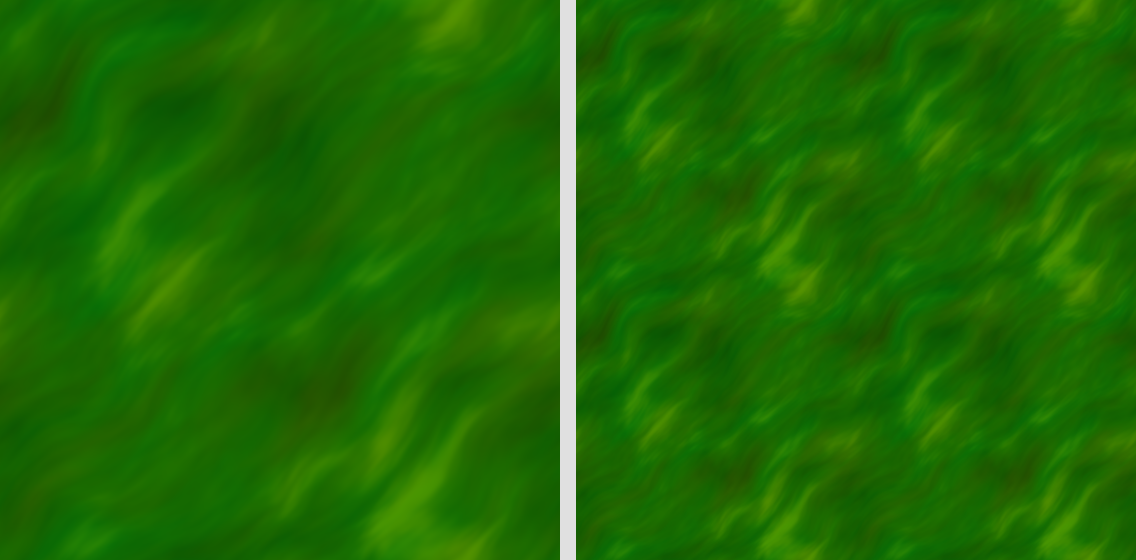
Left: one tile. Right: repeated 2 by 2.
Write a Shadertoy shader that draws this texture.

```glsl
vec2 latticeGradient(vec2 cell, float seed) {
    vec3 h = fract(vec3(cell.xyx + seed * 7.31) * vec3(0.1031, 0.1030, 0.0973));
    h += dot(h, h.yzx + 33.33);
    float angle = 6.28318 * fract((h.x + h.y) * h.z);
    return vec2(cos(angle), sin(angle));
}

// Gradient noise that wraps after a whole number of cells
float wrappedNoise(vec2 p, vec2 period, float seed) {
    vec2 cell = floor(p);
    vec2 f = p - cell;
    vec2 s = f * f * f * (f * (f * 6.0 - 15.0) + 10.0);
    float corner[4];
    for (int k = 0; k < 4; k++) {
        vec2 offset = vec2(k & 1, k >> 1);
        corner[k] = dot(latticeGradient(mod(cell + offset, period), seed), f - offset);
    }
    return mix(mix(corner[0], corner[1], s.x), mix(corner[2], corner[3], s.x), s.y);
}

// Layers of noise stretched along the rising diagonal
float streaks(vec2 uv, vec2 period, float seed) {
    vec2 diagonal = vec2(uv.x - uv.y, uv.x + uv.y);
    float sum = 0.0;
    float weight = 1.0;
    for (int octave = 0; octave < 4; octave++) {
        sum += weight * wrappedNoise(diagonal * period, period, seed + float(octave));
        period *= 2.0;
        weight *= 0.48;
    }
    return sum;
}

void mainImage(out vec4 fragColor, in vec2 fragCoord) {
    vec2 uv = fragCoord / iResolution.xy;

    // Bend the strokes slightly with two scales of swirl
    vec2 bent = uv;
    bent += 0.05 * vec2(wrappedNoise(uv * 3.0, vec2(3.0), 11.0),
                        wrappedNoise(uv * 3.0, vec2(3.0), 12.0));
    bent += 0.024 * vec2(wrappedNoise(bent * 7.0, vec2(7.0), 13.0),
                         wrappedNoise(bent * 7.0, vec2(7.0), 14.0));

    // Light and dark strokes, with a separate drift from cool green to olive
    float broad = wrappedNoise(uv * 2.0, vec2(2.0), 21.0);
    float tone = 1.1 * streaks(bent, vec2(6.0, 2.0), 31.0) + 0.35 * broad;
    float warmth = streaks(bent, vec2(6.0, 2.0), 41.0) + 0.3 * broad;
    float glow = smoothstep(0.12, 0.85, tone);

    vec3 color = vec3(0.10, 0.412, 0.0);
    color += tone * vec3(0.05, 0.12, 0.0);
    color += warmth * vec3(0.11, -0.005, -0.03);
    color += glow * vec3(0.16, 0.07, 0.0);
    fragColor = vec4(clamp(color, 0.0, 1.0), 1.0);
}
```
